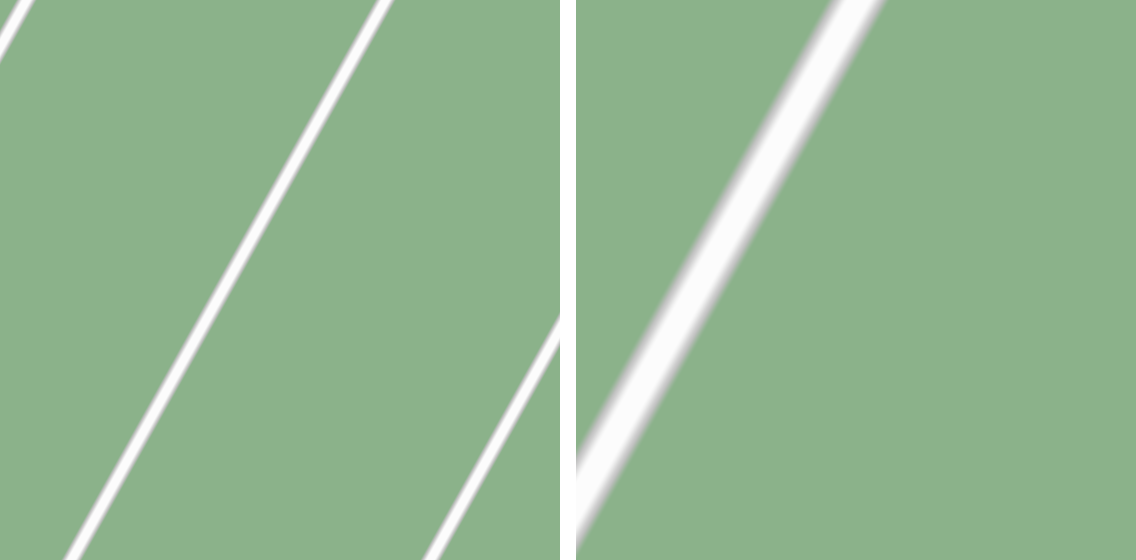
Left, the full canvas; right, a detail of the centre.
A WebGL 2 fragment shader for this pattern:

```glsl
#version 300 es
precision highp float;
// Thin soft-edged white diagonal stripes, evenly spaced on sage green.

#define PERIOD 0.6412       // horizontal distance between stripes
#define OFFSET 0.1276       // where a stripe meets the bottom edge
#define SLANT 0.561         // sideways run per unit of height
#define CORE_INNER 0.0052   // half width of the pure white centre
#define CORE_OUTER 0.0137   // half width where the white ends
#define FRINGE_INNER 0.0117 // half width of the solid grey rim
#define FRINGE_OUTER 0.0169 // half width where the rim ends
#define GREEN vec3(0.545, 0.698, 0.543)
#define FRINGE_GREY vec3(0.745, 0.745, 0.745)
#define WHITE vec3(0.99, 0.99, 0.99)

uniform vec2 u_resolution;
out vec4 fragColor;

// Perpendicular distance to the centre line of the nearest stripe.
float stripeDistance(vec2 p) {
    float across = (p.x - SLANT * p.y - OFFSET) / PERIOD;
    float nearest = abs(fract(across + 0.5) - 0.5) * PERIOD;
    return nearest / length(vec2(1.0, SLANT));
}

// Coverage falling from 1 to 0, never sharper than one pixel.
float softBand(float inner, float outer, float d, float pixel) {
    float middle = 0.5 * (inner + outer);
    float halfSoft = max(0.5 * (outer - inner), 0.5 * pixel);
    return 1.0 - smoothstep(middle - halfSoft, middle + halfSoft, d);
}

void main() {
    float pixel = 1.0 / min(u_resolution.x, u_resolution.y);
    float d = stripeDistance(gl_FragCoord.xy * pixel);

    // Grey rim over the ground, then the white core.
    vec3 color = mix(GREEN, FRINGE_GREY, softBand(FRINGE_INNER, FRINGE_OUTER, d, pixel));
    color = mix(color, WHITE, softBand(CORE_INNER, CORE_OUTER, d, pixel));

    fragColor = vec4(color, 1.0);
}
```
